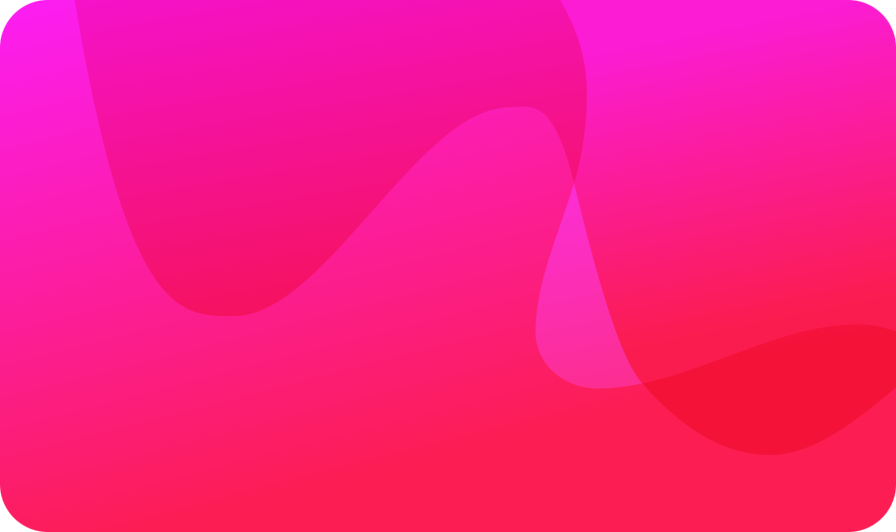
Give the GLSL for this background, as a Shadertoy shader.

```glsl
// A rounded card of magenta fading to red, crossed by two translucent waves.
// Each wave edge is a chain of Hermite spans; the overlap of the two waves
// chooses one of four tilted gradients, blended with smooth edges.

const vec2 CARD = vec2(7.68, 4.56);      // design grid, y runs down from the top
const float CORNER = 0.41;
const vec3 PAPER = vec3(1.0);

// Red and green of each region; blue carries the gradient
const vec2 BASE_RG = vec2(0.988, 0.115);
const vec2 DARK_RG = vec2(0.960, 0.070);
const vec2 LENS_RG = vec2(0.990, 0.180);
const vec2 GLOW_RG = vec2(0.985, 0.110);

// Blue ramps: value at the top left, change along x, change along y
const vec3 BASE_BLUE = vec3(0.960, -0.033, -0.129);
const vec3 DARK_BLUE = vec3(0.804, -0.024, -0.141);
const vec3 LENS_BLUE = vec3(1.220, -0.030, -0.149);
const vec3 GLOW_BLUE = vec3(1.125, -0.040, -0.200);

// Knots: position, value, slope
const vec3 WAVE[7] = vec3[7](
    vec3(0.64, 0.00, 6.0), vec3(2.00, 2.71, 0.0), vec3(4.37, 0.92, 0.0),
    vec3(4.92, 1.57, 4.1), vec3(5.50, 3.28, 1.15), vec3(6.60, 3.90, 0.0),
    vec3(7.68, 3.32, -0.85));
const vec3 SIDE[4] = vec3[4](
    vec3(0.00, 4.80, 0.6), vec3(0.80, 5.03, 0.0),
    vec3(1.57, 4.92, -0.3), vec3(2.85, 4.59, 0.0));
const vec3 HEM[3] = vec3[3](
    vec3(5.12, 3.33, 0.0), vec3(7.35, 2.78, 0.0), vec3(7.68, 2.84, 0.35));

// Change in value over one Hermite span, held constant outside it
float rise(float x, vec3 a, vec3 b) {
    float h = b.x - a.x;
    float t = clamp((x - a.x) / h, 0.0, 1.0);
    float s = 1.0 - t;
    return (b.y - a.y) * t * t * (3.0 - 2.0 * t)
         + h * t * s * (a.z * s - b.z * t);
}

// Positive above the long wave
float longWave(vec2 p) {
    float edge = WAVE[0].y + WAVE[0].z * min(p.x - WAVE[0].x, 0.0);
    for (int i = 0; i < 6; i++) edge += rise(p.x, WAVE[i], WAVE[i + 1]);
    return edge - p.y;
}

// Positive inside the right-hand fold: a side, a rounded turn and a hem
float fold(vec2 p) {
    float side = SIDE[0].y;
    for (int i = 0; i < 3; i++) side += rise(p.y, SIDE[i], SIDE[i + 1]);
    float hem = HEM[0].y;
    for (int i = 0; i < 2; i++) hem += rise(p.x, HEM[i], HEM[i + 1]);

    vec2 centre = vec2(HEM[0].x, SIDE[3].x);
    vec2 radii = vec2(HEM[0].x - SIDE[3].y, HEM[0].y - SIDE[3].x);
    if (p.x < centre.x && p.y > centre.y)
        return (1.0 - length((p - centre) / radii)) * radii.y;
    return min(p.x - side, hem - p.y);
}

// Positive inside the rounded card
float card(vec2 p) {
    vec2 q = abs(p - 0.5 * CARD) - 0.5 * CARD + CORNER;
    return CORNER - length(max(q, 0.0)) - min(max(q.x, q.y), 0.0);
}

float coverage(float d) {
    return clamp(0.5 + d / max(fwidth(d), 1e-5), 0.0, 1.0);
}

vec3 shade(vec2 p, vec2 rg, vec3 ramp, float low, float high) {
    return vec3(rg, clamp(dot(ramp, vec3(1.0, p)), low, high));
}

void mainImage(out vec4 fragColor, in vec2 fragCoord) {
    vec2 uv = fragCoord / iResolution.xy;
    vec2 p = vec2(uv.x, 1.0 - uv.y) * CARD;

    // Four gradients
    vec3 base = shade(p, BASE_RG, BASE_BLUE, 0.32, 0.95);
    vec3 dark = shade(p, DARK_RG, DARK_BLUE, 0.225, 0.80);
    vec3 lens = shade(p, LENS_RG, LENS_BLUE, 0.30, 0.82);
    vec3 glow = shade(p, GLOW_RG, GLOW_BLUE, 0.31, 0.83);

    // Blend by wave overlap, then trim the corners
    float inWave = coverage(longWave(p));
    float inFold = coverage(fold(p));
    vec3 color = mix(mix(base, dark, inWave), mix(lens, glow, inWave), inFold);
    fragColor = vec4(mix(PAPER, color, coverage(card(p))), 1.0);
}
```
